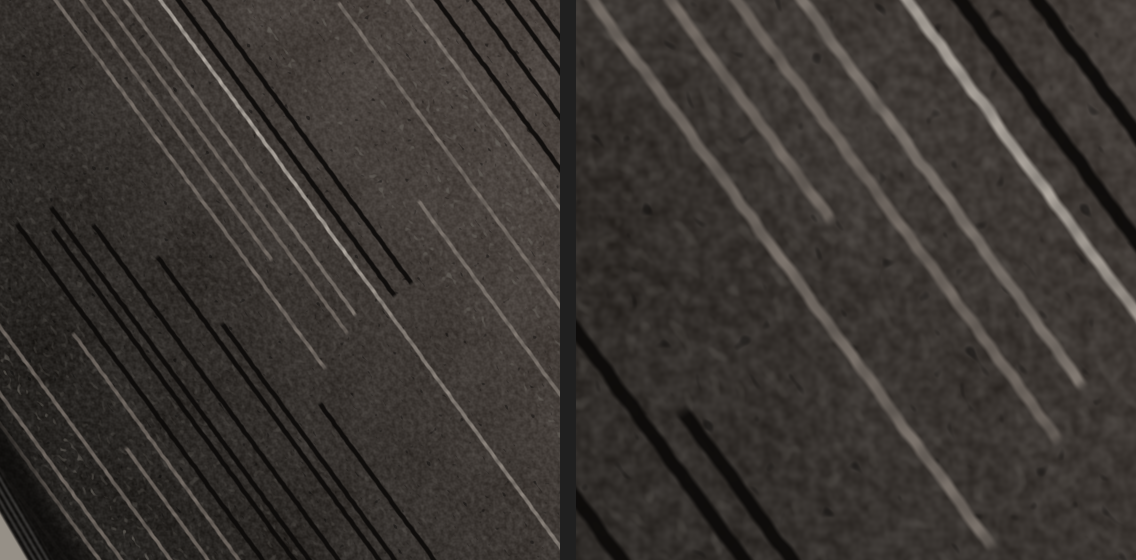
Left, the full canvas; right, a detail of the centre.
Give the GLSL for this texture, as a Shadertoy shader.

```glsl
const vec2 RUN = vec2(0.590, -0.807);       // direction of the threads
const vec2 CROSS = vec2(0.807, 0.590);      // direction across the threads
const float COLUMN_START = 0.07;
const float COLUMN_WIDTH = 0.285;
const int LANES = 7;
const int COLUMNS = 5;
const int LEAD_LANE = 4;
const float GREY_HALF = 0.0032;
const float BLACK_HALF = 0.0040;
const float THREAD_SOFT = 0.0017;
const float TRAIL_HALF = 0.013;
const float TRAIL_SHARE = 0.40;
const float GRAIN = 0.064;
const float MOTTLE = 0.030;
const vec3 PILE_DARK = vec3(0.134, 0.126, 0.116);
const vec3 PILE_LIGHT = vec3(0.298, 0.270, 0.252);
const vec3 THREAD_BLACK = vec3(0.045, 0.038, 0.033);
const vec3 THREAD_GREY = vec3(0.425, 0.395, 0.370);
const vec3 THREAD_PALE = vec3(0.650, 0.625, 0.595);
const vec3 FLECK = vec3(0.400, 0.385, 0.360);
const vec3 SHADOW = vec3(0.060, 0.055, 0.050);
const vec3 CORNER_PALE = vec3(0.590, 0.565, 0.530);
const vec2 CORNER_NORMAL = vec2(0.863, 0.505);
const float SHADOW_EDGE = 0.130;
const float CORNER_EDGE = 0.043;

float hash(vec2 p) {
    vec3 q = fract(vec3(p.xyx) * 0.1031);
    q += dot(q, q.yzx + 33.33);
    return fract((q.x + q.y) * q.z);
}

float slope(vec2 cell, vec2 offset) {
    float angle = 6.2832 * hash(cell + 17.0);
    return dot(vec2(cos(angle), sin(angle)), offset);
}

float gradientNoise(vec2 p) {
    vec2 i = floor(p), f = fract(p);
    vec2 u = f * f * f * (f * (f * 6.0 - 15.0) + 10.0);
    vec2 e = vec2(0.0, 1.0);
    return mix(mix(slope(i, f), slope(i + e.yx, f - e.yx), u.x),
               mix(slope(i + e.xy, f - e.xy), slope(i + e.yy, f - e.yy), u.x), u.y);
}

// Coverage of a band of given half width around zero
float band(float d, float halfWidth, float soft) {
    return 1.0 - smoothstep(halfWidth - soft, halfWidth + soft, abs(d));
}

void mainImage(out vec4 fragColor, in vec2 fragCoord) {
    vec2 p = fragCoord / iResolution.y;
    float soft = max(THREAD_SOFT, 1.0 / iResolution.y);
    vec2 uv = vec2(dot(p, CROSS), dot(p, RUN));

    // Pile: tone rising across the threads, broad mottling, fine grain
    float broad = gradientNoise(p * 7.0) + 0.7 * gradientNoise(p * 19.0 + 5.0);
    float fine = gradientNoise(uv * vec2(120.0, 88.0))
               + 0.6 * gradientNoise(p * 210.0 + 31.0);
    float tone = smoothstep(0.0, 1.30, uv.x);
    vec3 color = mix(PILE_DARK, PILE_LIGHT, tone);
    color += MOTTLE * broad + GRAIN * fine;

    float speck = gradientNoise(uv * vec2(105.0, 72.0) + 61.0);
    float fleck = smoothstep(0.20, 0.55, speck);
    color = mix(color, FLECK, 0.34 * fleck * (1.0 - 0.7 * tone));
    color *= 1.0 - 0.4 * smoothstep(0.38, 0.60, -speck);

    // Threads: one per lane, grouped in columns of black or grey
    float waver = 0.0013 * gradientNoise(uv * vec2(20.0, 75.0));
    float wear = gradientNoise(uv * vec2(50.0, 80.0) + 11.0);
    for (int i = 0; i < COLUMNS * LANES; i++) {
        int column = i / LANES;
        int lane = i - column * LANES;
        int kind = column % 3;
        bool ending = kind == 2;
        bool pairLane = ending && lane > LEAD_LANE;
        bool leadLane = ending && lane == LEAD_LANE;
        bool black = kind == 1 || pairLane;

        vec2 seed = vec2(float(i) + 3.0, float(column) * 7.0 + 2.0);
        float jitter = 0.60 * (hash(seed) - 0.5);
        float step01 = float(lane) / float(LANES - 1);
        float shift = pairLane ? -0.5 * step01 : jitter;
        float center = COLUMN_START
                     + COLUMN_WIDTH * (float(i) + 0.5 + shift) / float(LANES);
        float d = uv.x - center + waver;

        // Ending columns stop at a seam, the others begin at one
        float reach = hash(seed + 40.0);
        float seam = mix(-0.48, 0.0, reach * reach);
        if (kind == 1) seam = mix(-0.48, 0.07, step01 * step01 * step01) + 0.06 * reach;
        if (ending) seam = mix(-0.30, 0.07, sqrt(reach));
        if (pairLane) seam = 0.035;
        if (leadLane) seam = 1.0;
        float side = ending ? seam - uv.y : uv.y - seam;
        float along = smoothstep(-0.004, 0.004, side);

        if (!black && !leadLane && hash(seed + 80.0) < TRAIL_SHARE) {
            float trail = band(d, TRAIL_HALF, 0.008);
            color = mix(color, FLECK, 0.65 * trail * fleck);
        } else {
            float glow = leadLane ? 1.0 - 0.6 * smoothstep(-0.1, 0.1, uv.y)
                                  : pow(hash(seed + 120.0), 4.0);
            vec3 grey = mix(THREAD_GREY, THREAD_PALE, glow) * (1.0 + 0.28 * wear);
            vec3 thread = black ? THREAD_BLACK : grey;
            float cover = band(d, black ? BLACK_HALF : GREY_HALF, soft) * along;
            color = mix(color, thread, 0.93 * cover);
        }
    }

    // Corner: soft shadow, faint ridges and a pale wedge
    float corner = dot(p, CORNER_NORMAL);
    float shade = 1.0 - smoothstep(SHADOW_EDGE - 0.03, SHADOW_EDGE + 0.03, corner);
    color = mix(color, SHADOW + 0.02 * fine, 0.94 * shade);
    float ridge = 0.5 + 0.5 * sin(corner * 620.0);
    color += 0.13 * ridge * band(corner - 0.062, 0.017, 0.006);
    float wedge = 1.0 - smoothstep(CORNER_EDGE - 0.003, CORNER_EDGE + 0.003, corner);
    color = mix(color, CORNER_PALE, wedge);

    fragColor = vec4(clamp(color, 0.0, 1.0), 1.0);
}
```
